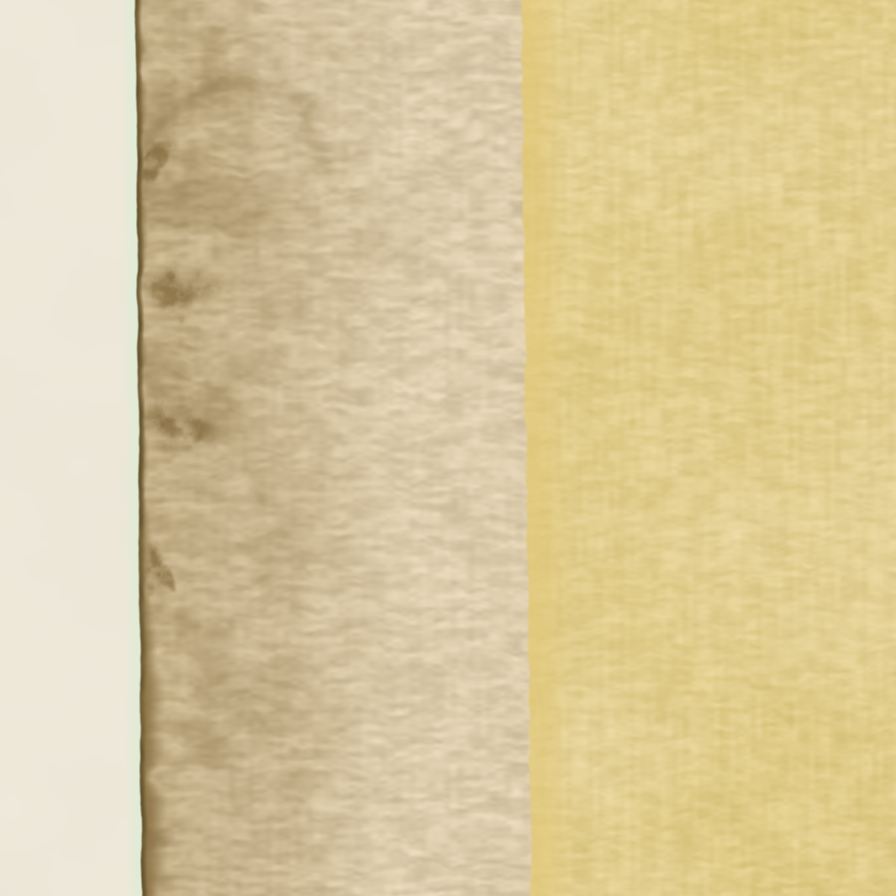
Write a Shadertoy shader that draws this texture.

```glsl
// Three upright bands: smooth cream margin, stained tan cloth with a dark frayed edge, yellow cloth.

const vec3 CREAM      = vec3(0.930, 0.908, 0.850);
const vec3 MINT       = vec3(0.885, 0.920, 0.840);
const vec3 TAN_DARK   = vec3(0.765, 0.685, 0.530);
const vec3 TAN_LIGHT  = vec3(0.865, 0.800, 0.675);
const vec3 YELLOW     = vec3(0.885, 0.808, 0.560);
const vec3 YELLOW_RIM = vec3(0.885, 0.785, 0.470);
const vec3 STAIN      = vec3(0.500, 0.400, 0.220);
const vec3 EDGE_DARK  = vec3(0.360, 0.300, 0.160);

float hash(vec2 p) {
    vec3 q = fract(vec3(p.xyx) * 0.1031);
    q += dot(q, q.yzx + 33.33);
    return fract((q.x + q.y) * q.z);
}

// Smooth value noise in 0..1
float noise(vec2 p) {
    vec2 cell = floor(p), f = fract(p);
    f = f * f * (3.0 - 2.0 * f);
    vec2 e = vec2(1.0, 0.0);
    return mix(mix(hash(cell), hash(cell + e.xy), f.x),
               mix(hash(cell + e.yx), hash(cell + e.xx), f.x), f.y);
}

float fbm(vec2 p) {
    float sum = 0.0, amp = 0.5;
    for (int i = 0; i < 4; i++) {
        sum += amp * noise(p);
        p = p * 2.03 + 17.3;
        amp *= 0.5;
    }
    return sum / 0.9375;
}

// Crinkled cross threads plus fainter upright threads, centred on zero
float weave(vec2 p, float crossFreq, float uprightAmount) {
    vec2 warped = p + 0.012 * (vec2(fbm(p * 22.0), fbm(p * 22.0 + 40.0)) - 0.5);
    float across = noise(warped * vec2(0.30, 1.0) * crossFreq) - 0.5;
    float fine = noise(warped * vec2(0.75, 1.5) * crossFreq + 9.0) - 0.5;
    float upright = noise(p * vec2(1.0, 0.12) * crossFreq + 70.0) - 0.5;
    return across + 0.55 * fine + uprightAmount * upright;
}

// Row of ragged blots beside the frayed edge, largest in the middle
float blots(vec2 p) {
    vec2 wobble = vec2(fbm(p * 26.0), fbm(p * 26.0 + 31.0)) - 0.5;
    float amount = 0.0;
    for (int i = 0; i < 4; i++) {
        float k = float(i);
        float bulge = sin(1.047 * k);
        vec2 centre = vec2(0.175 + 0.026 * bulge, 0.37 + 0.152 * k);
        vec2 d = p + 0.065 * wobble - centre;
        d.x *= 1.15 - 0.2 * k * bulge;
        float radius = 0.017 + 0.021 * bulge;
        amount = max(amount, 1.0 - smoothstep(0.25 * radius, 1.25 * radius, length(d)));
    }
    return amount * (0.35 + 0.65 * smoothstep(0.3, 0.65, fbm(p * 48.0 + 5.0)));
}

// Faint arched water mark
float tideLine(vec2 p, vec2 centre, float radius) {
    vec2 d = p - centre + 0.035 * (fbm(p * 18.0) - 0.5);
    float line = 1.0 - smoothstep(0.0, 0.016, abs(length(d) - radius));
    return line * smoothstep(-0.01, 0.07, d.y) * noise(p * 30.0);
}

vec3 creamMargin(vec2 p, float edge) {
    vec3 c = CREAM + 0.012 * (fbm(p * 9.0) - 0.5);
    return mix(c, MINT, smoothstep(edge - 0.018, edge - 0.003, p.x));
}

vec3 tanCloth(vec2 p, float edge) {
    float cloud = fbm(p * vec2(9.0, 7.0) + 3.0) - 0.5;
    float light = smoothstep(0.18, 0.50, p.x + 0.22 * cloud);
    vec3 c = mix(TAN_DARK, TAN_LIGHT, light);
    c += vec3(0.085, 0.090, 0.095) * weave(p, 150.0, 0.25);

    // Cloudy soiling fades away from the frayed side
    float soil = smoothstep(0.50, 0.75, fbm(p * 17.0 + 12.0)) * (1.0 - smoothstep(0.17, 0.42, p.x));
    c = mix(c, STAIN, 0.28 * soil);
    c = mix(c, STAIN, 0.45 * tideLine(p, vec2(0.265, 0.80), 0.105));
    c = mix(c, STAIN, 0.75 * blots(p));

    // Dark fringe, broader toward the bottom
    float lower = 1.0 - smoothstep(0.05, 0.45, p.y);
    float width = mix(0.008, 0.021, lower) * (0.55 + 0.9 * noise(vec2(3.0, p.y * 38.0)));
    float fringe = 1.0 - smoothstep(0.2 * width, 1.4 * width, p.x - edge);
    c = mix(c, STAIN, 0.75 * fringe);
    float rim = 1.0 - smoothstep(0.001, 0.008, p.x - edge);
    return mix(c, EDGE_DARK, rim * (0.5 + 0.4 * noise(vec2(8.0, p.y * 50.0))));
}

vec3 yellowCloth(vec2 p, float edge) {
    float cloud = fbm(p * 6.0 + 21.0) - 0.5;
    vec3 c = YELLOW + vec3(0.030, 0.045, 0.110) * cloud;
    c += vec3(0.045, 0.050, 0.075) * weave(p, 170.0, 0.55);
    float rim = 1.0 - smoothstep(0.005, 0.055, p.x - edge);
    return mix(c, YELLOW_RIM, 0.65 * rim);
}

void mainImage(out vec4 fragColor, in vec2 fragCoord) {
    vec2 uv = fragCoord / iResolution.xy;
    float soft = max(0.0015, 1.0 / iResolution.x);

    // Both seams lean slightly; the left one is rougher
    float leftEdge = 0.158 - 0.007 * uv.y + 0.004 * (fbm(vec2(1.0, uv.y * 28.0)) - 0.5);
    float seam = 0.592 - 0.011 * uv.y + 0.003 * (noise(vec2(5.0, uv.y * 60.0)) - 0.5);

    vec3 color = creamMargin(uv, leftEdge);
    color = mix(color, tanCloth(uv, leftEdge), smoothstep(-soft, soft, uv.x - leftEdge));
    color = mix(color, yellowCloth(uv, seam), smoothstep(-soft, 2.0 * soft, uv.x - seam));
    fragColor = vec4(clamp(color, 0.0, 1.0), 1.0);
}
```
